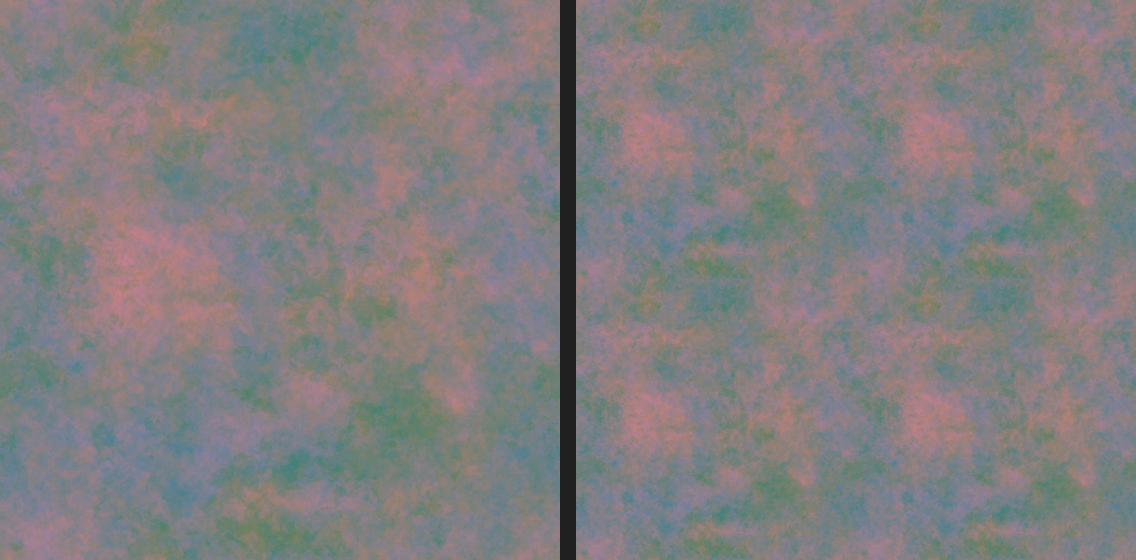
Left: one tile. Right: repeated 2 by 2.
Write a WebGL 2 fragment shader that draws this texture.

```glsl
#version 300 es
precision highp float;
precision highp int;
// Seamless mottled clouds with ragged green patches and grit: red and blue drift around grey-green.

#define BASE_CELLS 4
#define PATCH_CELLS 8
#define GRIT_CELLS 64
#define GAIN 0.8
#define WARP_AMOUNT 0.01
#define MEAN_COLOUR vec3(0.513, 0.5, 0.51)
#define CLOUD_SWING vec2(0.185, 0.088)
#define GRIT_SWING vec2(0.07, 0.035)
#define PATCH_TINT vec2(-0.07, -0.045)
#define PATCH_EDGE vec2(0.2, 0.45)

uniform vec2 u_resolution;
out vec4 fragColour;

// Integer hash of a lattice cell, giving two independent values in 0..1.
vec2 hashCell(ivec2 cell, int seed) {
    uint h = uint(cell.x) * 1597u + uint(cell.y) * 51749u + uint(seed) * 791903u;
    h = (h ^ (h >> 16)) * 0x7feb352du;
    h = (h ^ (h >> 15)) * 0x846ca68bu;
    h ^= h >> 16;
    return vec2(h & 0xffffu, h >> 16) / 65535.0;
}

// Two channels of value noise whose lattice wraps after a whole number of cells.
vec2 wrappedNoise(vec2 p, int cells, int seed) {
    ivec2 low = ivec2(floor(p)) % cells;
    ivec2 high = (low + 1) % cells;
    vec2 f = fract(p);
    vec2 blend = f * f * (3.0 - 2.0 * f);
    vec2 bottom = mix(hashCell(low, seed), hashCell(ivec2(high.x, low.y), seed), blend.x);
    vec2 top = mix(hashCell(ivec2(low.x, high.y), seed), hashCell(high, seed), blend.x);
    return mix(bottom, top, blend.y);
}

// Layered noise centred on zero; each octave doubles the cell count.
vec2 cloudLayers(vec2 uv, int cells, int octaves, int seed) {
    vec2 sum = vec2(0.0);
    float amplitude = 1.0;
    for (int i = 0; i < octaves; i++) {
        vec2 shift = fract(vec2(0.37, 0.61) * float(i));
        sum += amplitude * (wrappedNoise(uv * float(cells) + shift, cells, seed + i) - 0.5);
        amplitude *= GAIN;
        cells *= 2;
    }
    return sum;
}

void main() {
    vec2 uv = gl_FragCoord.xy / u_resolution;

    // Fine warp frays the edges of the larger shapes.
    vec2 warped = fract(uv + WARP_AMOUNT * cloudLayers(uv, 16, 4, 40));

    // Broad clouds, with grit left unwarped to stay crisp.
    vec2 redBlue = CLOUD_SWING * cloudLayers(warped, BASE_CELLS, 8, 90);
    redBlue += GRIT_SWING * cloudLayers(uv, GRIT_CELLS, 4, 60);

    // Ragged patches lose red and blue together and turn green.
    float patchField = cloudLayers(warped, PATCH_CELLS, 6, 70).x;
    redBlue += PATCH_TINT * smoothstep(PATCH_EDGE.x, PATCH_EDGE.y, patchField);

    vec3 colour = MEAN_COLOUR + vec3(redBlue.x, 0.0, redBlue.y);
    fragColour = vec4(clamp(colour, 0.0, 1.0), 1.0);
}
```
